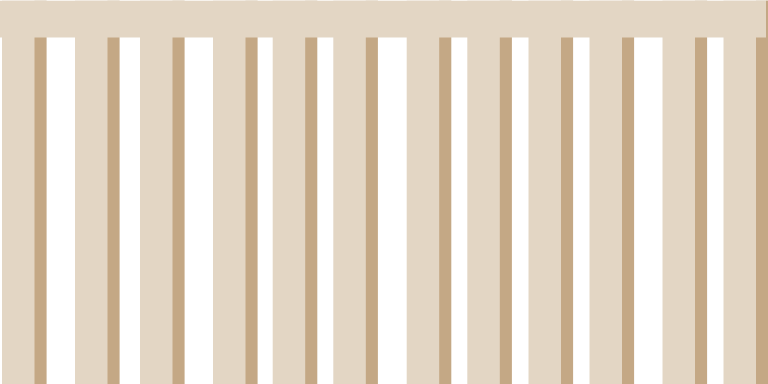
A Shadertoy shader for this pattern:

```glsl
// Draws a beige slatted fence with brown shaded sides, uneven gaps and a top rail.
#define GRID vec2(768.0, 384.0)      // layout units across and down the canvas
#define SLAT_COUNT 12
#define FIRST_SLAT 2.0
#define FACE_WIDTH 32.5
#define SHADE_WIDTH 12.1
#define RAIL_HEIGHT 37.5
#define RAIL_END 766.0
#define RAIL_TOP_GAP 0.7
#define BEIGE vec3(0.89, 0.84, 0.77)
#define BROWN vec3(0.77, 0.66, 0.52)
#define WHITE vec3(1.0)

// Open space after each slat, in layout units.
const float gaps[SLAT_COUNT] = float[](
    28.4, 20.4, 28.4, 15.1, 16.0, 28.8, 16.0, 16.6, 16.4, 28.4, 16.4, 0.0);

// Share of a pixel centred at x that lies between two edges.
float band(float x, float start, float end, float pixel) {
    return clamp((x - start) / pixel + 0.5, 0.0, 1.0)
         - clamp((x - end) / pixel + 0.5, 0.0, 1.0);
}

void mainImage(out vec4 fragColor, in vec2 fragCoord) {
    vec2 pixel = GRID / iResolution.xy;
    vec2 p = fragCoord * pixel;
    p.y = GRID.y - p.y;              // measure down from the top

    // Slats: a light face followed by a dark side
    float face = 0.0;
    float shade = 0.0;
    float left = FIRST_SLAT;
    for (int i = 0; i < SLAT_COUNT; i++) {
        float fold = left + FACE_WIDTH;
        float right = fold + SHADE_WIDTH;
        face += band(p.x, left, fold, pixel.x);
        shade += band(p.x, fold, right, pixel.x);
        left = right + gaps[i];
    }
    vec3 color = WHITE + face * (BEIGE - WHITE) + shade * (BROWN - WHITE);

    // Top rail, with a thin dark end at the right
    float railEnd = band(p.x, -GRID.x, RAIL_END, pixel.x);
    vec3 railColor = mix(BROWN, BEIGE, railEnd);
    float rail = band(p.y, RAIL_TOP_GAP, RAIL_HEIGHT, pixel.y);
    float above = band(p.y, -GRID.y, RAIL_TOP_GAP, pixel.y);
    color = mix(color, WHITE, above);
    color = mix(color, railColor, rail / max(1.0 - above, 0.001) * (1.0 - above));

    fragColor = vec4(color, 1.0);
}
```
